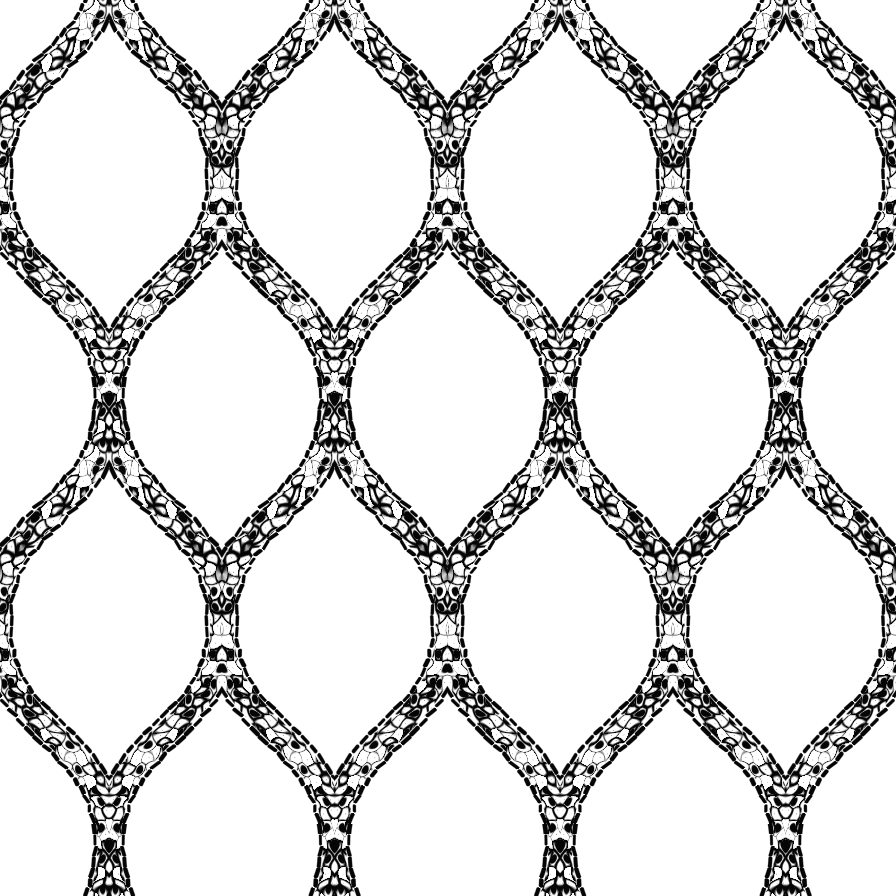
Reproduce this pattern procedurally as a WebGL 2 fragment shader.

```glsl
#version 300 es
precision highp float;

uniform vec2 u_resolution;
out vec4 fragColor;

#define REPEATS vec2(3.973, 2.005)
#define CENTER vec2(0.4993, 0.555)
#define FULLNESS 0.063
#define RIM_OFFSET 0.0163
#define RIM_RADIUS vec2(0.0016, 0.0027)
#define CORE_HALF_WIDTH 0.0128
#define BEADS 44.0
#define SCALES 40.0
#define SCALE_WIDTH 0.0098
#define VEIN_WIDTH vec2(-0.04, 0.21)
#define INK vec3(0.02)
#define PAPER vec3(1.0)

const float TAU = 6.2831853;

vec2 hash2(vec2 id) {
    vec2 k = vec2(dot(id, vec2(127.1, 311.7)), dot(id, vec2(269.5, 183.3)));
    return fract(sin(k) * 43758.55);
}

// Strand coordinates: x = signed distance from its axis, y = position along it (0..1 per repeat)
vec2 strandCoords(vec2 cell) {
    float halfCell = 0.5 / REPEATS.x;
    float t = TAU * cell.y;
    float wave = (cos(t) - FULLNESS * cos(3.0 * t)) / (1.0 - FULLNESS);
    float waveSlope = (3.0 * FULLNESS * sin(3.0 * t) - sin(t)) / (1.0 - FULLNESS);
    float axis = 0.5 * halfCell * (1.0 + wave);
    float slope = 0.5 * halfCell * TAU * REPEATS.y * waveSlope;
    float stretch = sqrt(1.0 + slope * slope);

    float across = (abs(cell.x) / REPEATS.x - axis) / stretch;
    float foot = cell.y + across * slope / stretch * REPEATS.y;
    float along = foot - sin(2.0 * TAU * foot) / (12.0 * TAU);
    return vec2(across, along);
}

// Uneven capsules threaded along both edges; positive inside
float beadedRim(vec2 strand) {
    float side = strand.x < 0.0 ? 0.0 : 1.0;
    float beadLength = 1.2 / REPEATS.y / BEADS;
    float bead = strand.y * BEADS + 0.37 * side;
    vec2 id = vec2(mod(floor(bead), BEADS), 71.0 + side);
    vec2 shape = hash2(id);
    vec2 pose = hash2(id + 19.0) - 0.5;

    float u = (fract(bead) - 0.5) * beadLength;
    float radius = mix(RIM_RADIUS.x, RIM_RADIUS.y, shape.x);
    float halfLength = mix(0.0032, 0.0054, shape.y);
    float offset = abs(strand.x) - RIM_OFFSET - pose.x * 0.0018 - pose.y * u * 0.5;
    return radius - length(vec2(max(abs(u) - halfLength, 0.0), offset));
}

// Cellular veins with some filled scales; positive inside
float scalyCore(vec2 strand) {
    vec2 g = vec2(strand.x / SCALE_WIDTH, strand.y * SCALES);
    g += 0.16 * sin(g.yx * vec2(2.0 * TAU / 4.0, 2.3));
    vec2 base = floor(g);
    float nearest = 9.0;
    float second = 9.0;
    vec2 nearestId = base;
    for (int j = -1; j <= 1; j++) {
        for (int i = -1; i <= 1; i++) {
            vec2 id = base + vec2(i, j);
            vec2 wrapped = vec2(id.x, mod(id.y, SCALES));
            float d = length(id + 0.1 + 0.8 * hash2(wrapped) - g);
            if (d < nearest) {
                second = nearest;
                nearest = d;
                nearestId = wrapped;
            } else {
                second = min(second, d);
            }
        }
    }
    vec2 pick = hash2(nearestId + 43.0);
    float vein = mix(VEIN_WIDTH.x, VEIN_WIDTH.y, pick.x) - 0.5 * (second - nearest);
    float blob = (pick.y > 0.7 ? 0.38 : 0.0) - nearest;
    float marks = max(vein, blob) * SCALE_WIDTH;
    float edge = CORE_HALF_WIDTH + 0.0012 * (pick.x - 0.5) - abs(strand.x);
    return min(marks, edge);
}

void main() {
    // Mirrored ogee cell
    vec2 p = gl_FragCoord.xy / u_resolution.y;
    vec2 cell = (p - CENTER) * REPEATS;
    cell -= floor(cell + 0.5);
    vec2 strand = strandCoords(cell);

    // Rim and core share one ink
    float shape = max(beadedRim(strand), scalyCore(strand));
    float soft = 0.8 / u_resolution.y;
    fragColor = vec4(mix(PAPER, INK, smoothstep(-soft, soft, shape)), 1.0);
}
```
